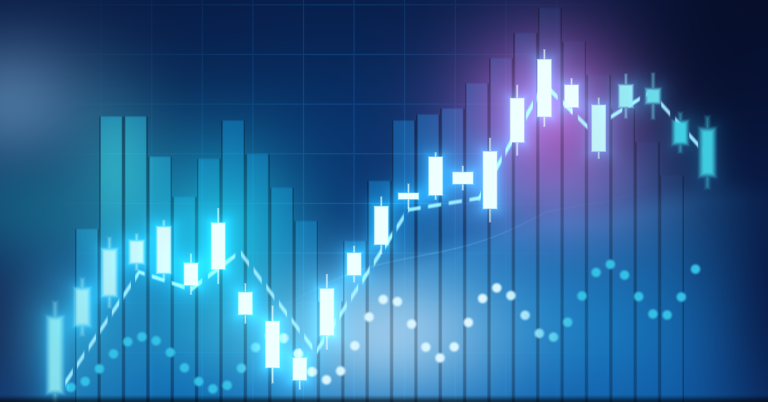
Give the GLSL for this background, as a WebGL 1 fragment shader.

```glsl
precision highp float;
// Glowing market chart: candles, a dashed trend and a dotted wave over bars and grid.
// Ramps shape prices and bar tops; soft ellipses give the light. Unit: canvas height.
uniform vec2 u_resolution;
#define ASPECT 1.91
#define CANDLE_X 0.137
#define CANDLE_PITCH 0.0676
#define CANDLE_HALF 0.0175
#define BAR_X 0.186
#define BAR_PITCH 0.0606
#define BAR_FILL 0.87
#define DOT_GAP 0.0353
#define DOT_RADIUS 0.0115
#define DASH_PERIOD 0.052
#define GRID_PITCH vec2(0.1258, 0.1235)

vec2 p;
vec3 col;

float hash(float n) {
  n = fract(n * 0.1031 + 0.17);
  n *= n + 33.33;
  return fract(n * (n + n));
}
float ramp(float a, float b, float x) { return clamp((x - a) / (b - a), 0., 1.); }
float ease(float a, float b, float x) { float t = ramp(a, b, x); return t * (1.6 - .6 * t); }
float tent(float c, float w, float x) { return max(0., 1. - abs(x - c) / w); }
float cover(float d, float soft) { return 1. - smoothstep(-soft, soft, d); }

void glow(float x, float y, float rx, float ry, vec3 hue, float amount) {
  vec2 d = (p - vec2(x, y)) / vec2(rx, ry);
  col = mix(col, hue, amount * exp(-dot(d, d)));
}

// Candle middle and half height by index
float price(float i) {
  return .117 + .256 * ease(0., 3., i) + .015 * ramp(3., 6., i)
    - .065 * tent(5., 1., i) - .306 * ease(6., 9., i) + .48 * ease(9., 14., i)
    - .01 * ramp(14., 16., i) + .229 * ease(16., 18., i) - .02 * ramp(18., 19., i)
    - .08 * tent(20., 1., i) - .14 * ease(22., 24., i);
}
float bodyHalf(float i) {
  return .043 + .015 * cos(3.1416 * i) + .035 * tent(0., 2., i) + .027 * tent(17., 2., i)
    - .02 * tent(13., 2., i) - .013 * tent(15., 1., i) - .04 * tent(22., 1., i);
}

// Trend: x is height, y the length travelled, z the start of the next leg
void leg(inout vec3 t, float i, float span, float rise) {
  t.xy += vec2(rise, length(vec2(span * CANDLE_PITCH, rise))) * ramp(t.z, t.z + span, i);
  t.z += span;
}
vec3 trend(float i) {
  vec3 t = vec3(.04, 0., .3);
  leg(t, i, 2.8, .283); leg(t, i, 1.9, -.043);
  leg(t, i, 1.8, .093); leg(t, i, 2.8, -.249);
  leg(t, i, 3.4, .354); leg(t, i, 2.6, .029);
  leg(t, i, 2.4, .283); leg(t, i, 1.7, -.113);
  leg(t, i, 2.2, .094); leg(t, i, 2.1, -.157);
  return t;
}

float barTop(float k) {
  return .43 + .28 * ramp(0., 1., k) - .2 * ramp(2., 4., k) + .19 * ramp(4., 6., k)
    - .25 * ramp(6., 9., k) - .2 * ramp(9., 10., k) + .45 * ramp(10., 13., k)
    + .03 * ramp(13., 15., k) + .25 * ramp(15., 19., k) - .5 * ramp(19., 25., k);
}
float wave(float x) {
  float phase = (x - .54) / (x < .54 ? .371 : .277);
  float middle = .098 + .2 * max(0., x - .68) + .04 * tent(.98, .12, x);
  return middle - (.06 + .012 * x) * cos(6.2832 * phase);
}

void main() {
  p = gl_FragCoord.xy / u_resolution * vec2(ASPECT, 1.);
  float px = 1. / u_resolution.y;
  // Backdrop
  col = mix(vec3(.05, .32, .62), vec3(.03, .1, .26), smoothstep(.1, .85, p.y));
  glow(.85, .65, .55, .3, vec3(.03, .22, .46), .7);
  glow(0., .2, .2, .3, vec3(.07, .1, .27), .9);
  glow(.03, .74, .22, .18, vec3(.36, .54, .7), .75);
  glow(.08, .48, .24, .14, vec3(.08, .4, .52), .7);
  // Bars with dark gaps
  float k = (p.x - BAR_X) / BAR_PITCH, id = floor(k);
  float below = cover(p.y - barTop(id), 1.5 * px) * step(0., id) * step(id, 24.);
  float fill = below * cover(abs(fract(k) - .5) - .5 * BAR_FILL, px / BAR_PITCH);
  col = mix(col, vec3(.06, .46, .74), fill * mix(.55, .15, smoothstep(1.1, 1.4, p.x)));
  glow(.29, .58, .14, .22, vec3(.22, .73, .78), .35 + .4 * fill);
  // Grid
  vec2 cell = abs(fract(p / GRID_PITCH + .5) - .5) * GRID_PITCH;
  float grid = cover(min(cell.x, cell.y) - .001, px) * tent(.85, .75, p.x);
  col += vec3(.02, .12, .15) * grid;
  // Sloping area with a fine ridge line
  float ridge = .18 + .3 * ramp(.55, 1.36, p.x) + .06 * ramp(1.5, 1.75, p.x);
  float depth = ridge - p.y, area = smoothstep(-.03, .05, depth) * exp(-2.5 * max(depth, 0.));
  col = mix(col, vec3(.16, .58, .86), .5 * area * smoothstep(.4, .9, p.x));
  col += .15 * cover(abs(depth + .02 * sin(9. * p.x)) - .0012, 1.5 * px) * tent(1.1, .6, p.x);
  // Light pools, then the dark right side
  glow(.55, .4, .2, .24, vec3(.12, .77, .88), .8);
  glow(.7, .18, .3, .13, vec3(.2, .68, .82), .65);
  glow(1.32, .2, .38, .16, vec3(.12, .56, .82), .6);
  glow(.97, .17, .27, .16, vec3(.7, .84, .95), .8);
  glow(.19, .17, .17, .2, vec3(.2, .64, .8), .65);
  glow(1.42, .53, .27, .14, vec3(.42, .6, .9), .65);
  glow(1.38, .72, .23, .21, vec3(.76, .42, .84), .95);
  glow(2., .95, .45, .5, vec3(.02, .04, .13), .95);
  glow(1.95, .3, .17, .6, vec3(.03, .09, .26), .9);
  col *= 1. - .25 * (below - fill);
  // Dashed trend
  float i = (p.x - CANDLE_X) / CANDLE_PITCH;
  vec3 t = trend(i);
  float slope = (trend(i + .05).x - trend(i - .05).x) / (.1 * CANDLE_PITCH);
  float dash = cover(abs(fract(t.y / DASH_PERIOD) - .5) - .32, .06) * step(.3, i) * step(i, 24.);
  dash *= cover(abs(p.y - t.x) / sqrt(1. + slope * slope) - .0045, 1.5 * px);
  col = mix(col, vec3(.7, .94, 1.), .8 * dash);
  // Wave dots, and candles out of focus toward both sides
  vec3 dotHue = mix(vec3(.2, .75, .9), vec3(.85, .96, 1.), smoothstep(0., .5, tent(1., .45, p.x)));
  for (int n = -1; n <= 1; n++) {
    float x = (floor(p.x / DOT_GAP + .5) + float(n)) * DOT_GAP;
    float d = length(p - vec2(x, wave(x))) - DOT_RADIUS;
    col = mix(col, dotHue, cover(d, 2. * px) * step(.16, x) * step(x, 1.75));
    float c = floor(i + .5) + float(n), h = bodyHalf(c);
    float shown = step(0., c) * step(c, 24.);
    float blur = px + .008 * (tent(0., 5., c) + tent(24., 4., c));
    vec2 q = abs(p - vec2(CANDLE_X + c * CANDLE_PITCH, price(c)));
    vec2 e = q - vec2(CANDLE_HALF + .008 * step(h, .016), h);
    float wick = max(q.x - .002, q.y - h - .01 - .03 * hash(c));
    float side = max(tent(0., 5., c) * .6, ramp(19., 23., c));
    vec3 hue = mix(vec3(.93, 1., 1.), vec3(.25, .8, .88), side);
    col += vec3(.04, .24, .27) * exp(-45. * length(max(e, 0.))) * shown * (1. - .5 * side);
    col = mix(col, hue, shown * max(cover(max(e.x, e.y), blur), .75 * cover(wick, blur)));
  }
  col *= .4 + .6 * smoothstep(0., .02, p.y);
  gl_FragColor = vec4(col, 1.);
}
```
